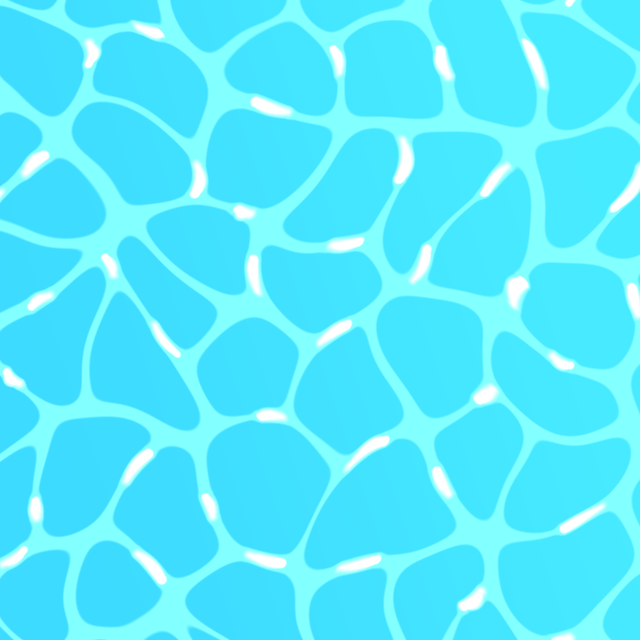
A Shadertoy shader for this texture:

```glsl
#define CELLS 6.2
#define JITTER 0.82
#define ROUNDING 13.0
#define WEB_HALF_WIDTH 0.040
#define WIDTH_VARIATION 0.022
#define GLINT_LENGTH 0.15
#define GLINT_RADIUS 0.056
#define WATER_DEEP vec3(0.24, 0.86, 1.0)
#define WATER_LIGHT vec3(0.28, 0.92, 1.0)
#define WEB_COLOR vec3(0.51, 1.0, 1.0)
#define GLINT_COLOR vec3(1.0)

vec2 hash2(vec2 p) {
    vec3 q = fract(p.xyx * vec3(0.1031, 0.1030, 0.0973));
    q += dot(q, q.yzx + 33.33);
    return fract((q.xx + q.yz) * q.zy);
}

vec2 seedPoint(vec2 cell) {
    return cell + 0.5 + JITTER * (hash2(cell + 40.0) - 0.5);
}

// Layered sines bend the straight cell walls
vec2 ripple(vec2 p) {
    p += 0.13 * sin(p.yx * 2.1 + vec2(0.6, 2.4));
    return p + 0.045 * sin(p.yx * 5.3 + vec2(3.1, 1.2));
}

// Rounded distance to the cell walls, with the nearest wall point and its normal
float wallDistance(vec2 p, out vec2 foot, out vec2 normal) {
    vec2 base = floor(p), home = base, homeSeed = p;
    float nearest = 1e3;
    for (int y = -1; y <= 1; y++)
    for (int x = -1; x <= 1; x++) {
        vec2 cell = base + vec2(x, y);
        vec2 seed = seedPoint(cell);
        float d = distance(seed, p);
        if (d < nearest) { nearest = d; home = cell; homeSeed = seed; }
    }
    float sum = 0.0, closest = 1e3;
    for (int y = -2; y <= 2; y++)
    for (int x = -2; x <= 2; x++) {
        if (x == 0 && y == 0) continue;
        vec2 seed = seedPoint(home + vec2(x, y));
        vec2 n = normalize(seed - homeSeed);
        float d = dot(0.5 * (seed + homeSeed) - p, n);
        sum += exp(-ROUNDING * d);
        if (d < closest) { closest = d; normal = n; }
    }
    foot = p + normal * closest;
    return -log(sum) / ROUNDING;
}

// Bent, tapered streak lying along the wall nearest to a scattered anchor;
// x is the distance, y the softness of its edge
vec2 glint(vec2 p, vec2 cell) {
    vec2 rnd = hash2(cell + 91.0);
    vec2 foot, normal;
    wallDistance(cell + 0.3 + 0.4 * hash2(cell + 17.0), foot, normal);
    vec2 q = p - foot;
    q = vec2(dot(q, vec2(-normal.y, normal.x)), dot(q, normal));
    float halfLength = GLINT_LENGTH * mix(0.45, 1.2, rnd.x);
    float along = clamp(q.x / halfLength, -1.0, 1.0);
    q.y += (rnd.y - 0.5) * 0.08 * (along * along - 0.4);
    float radius = GLINT_RADIUS * (0.85 + 0.25 * rnd.y - 0.3 * along * (rnd.x - 0.2));
    radius *= 1.0 - 0.25 * along * along;
    float d = length(vec2(q.x - along * halfLength, q.y)) - radius;
    return vec2(d, mix(0.012, 0.036, 0.5 + 0.5 * along));
}

void mainImage(out vec4 fragColor, in vec2 fragCoord) {
    vec2 uv = fragCoord / iResolution.y;
    vec2 p = ripple(uv * CELLS + 3.0);
    float pixel = CELLS / iResolution.y;

    // Light web of varying thickness
    vec2 foot, normal;
    float wall = wallDistance(p, foot, normal);
    float swell = sin(p.x * 2.7 + 1.3 * sin(p.y * 1.9)) * sin(p.y * 3.1 + 0.8);
    float web = wall - WEB_HALF_WIDTH - WIDTH_VARIATION * swell;

    // White streaks, each with a thin rim of web around it
    float shine = 0.0, rim = 1e3;
    vec2 base = floor(p);
    for (int y = -1; y <= 1; y++)
    for (int x = -1; x <= 1; x++) {
        vec2 g = glint(p, base + vec2(x, y));
        shine = max(shine, 1.0 - smoothstep(-g.y, g.y, g.x));
        rim = min(rim, g.x - 0.015);
    }
    float blend = max(0.07 - abs(web - rim), 0.0) / 0.07;
    web = min(web, rim) - blend * blend * 0.0175;

    // Water with a faint diagonal gradient
    float slope = smoothstep(0.1, 0.9, 0.75 * uv.x + 0.25 * uv.y);
    vec3 color = mix(WATER_DEEP, WATER_LIGHT, slope);
    float edge = max(0.012, pixel);
    color = mix(color, WEB_COLOR, 1.0 - smoothstep(-edge, edge, web));
    color = mix(color, GLINT_COLOR, shine);
    fragColor = vec4(color, 1.0);
}
```
